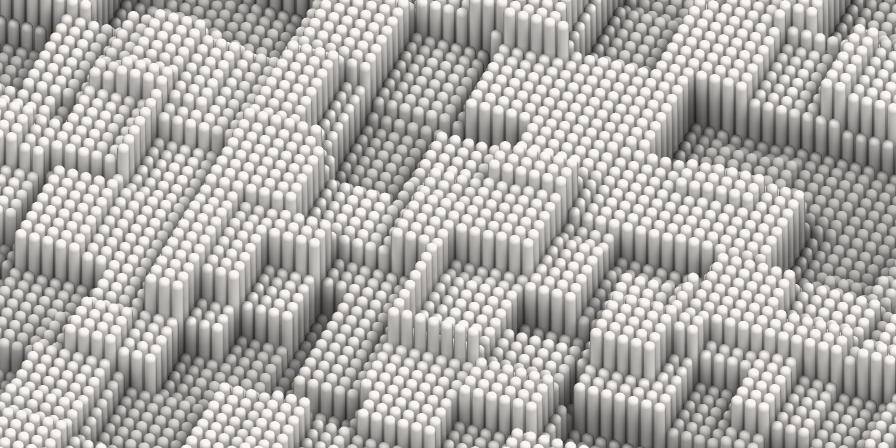
Give the GLSL for this pattern, as a Shadertoy shader.

```glsl
// Field of packed round-topped rods raised in rectangular blocks of random height.
#define COLUMN_STEP vec2(0.0297, -0.0075)
#define ROW_STEP vec2(0.0122, 0.0203)
#define ROD_RADIUS 0.0139
#define MAX_HEIGHT 0.215
#define VIEW_SIN 0.66
#define VIEW_COS 0.75
#define BLOCK_SIZE vec2(7.0, 8.0)
#define STEP_SIZE vec2(9.0, 6.0)
#define OCCLUSION 3.4
#define TINT vec3(1.0, 0.985, 0.965)
#define SAMPLES 2

float hash(vec2 p) {
    return fract(sin(dot(p, vec2(127.1, 311.7))) * 43758.55);
}

// One random value per rectangle of a staggered cellular layout
float blockNoise(vec2 cell, vec2 size, float seed) {
    vec2 q = (cell + 0.5) / size;
    q.x += hash(vec2(floor(q.y), seed));
    return hash(floor(q) + seed * 17.0);
}

// Two layers, staggered along rows and along columns
float rodHeight(vec2 cell) {
    float base = smoothstep(0.05, 0.95, blockNoise(cell, BLOCK_SIZE, 3.0));
    float extra = smoothstep(0.35, 0.8, blockNoise(cell.yx, STEP_SIZE, 8.0));
    return MAX_HEIGHT * (0.62 * base + 0.38 * extra);
}

vec2 rodBase(vec2 cell) {
    return cell.x * COLUMN_STEP + cell.y * ROW_STEP;
}

// Nearby rods that rise above a point block its ambient light
float occlusion(vec2 cell, float z, vec3 normal) {
    float sum = 0.0;
    for (int j = -2; j <= 2; j++)
    for (int i = -2; i <= 2; i++) {
        if (i == 0 && j == 0) continue;
        vec2 offset = vec2(i, j);
        vec2 ground = rodBase(offset) / vec2(1.0, VIEW_SIN);
        float dist = length(ground);
        float rise = rodHeight(cell + offset) + 0.5 * ROD_RADIUS - z;
        float facing = 0.15 + dot(ground / dist, normal.xy) + 0.3 * normal.z;
        sum += clamp(rise / (1.8 * dist), 0.0, 1.0) * max(facing, 0.0);
    }
    return exp(-OCCLUSION * sum / 24.0);
}

float shadeRod(vec2 cell, vec2 q, float height) {
    // View-space normal of the cap, or of the shaft below its equator
    float depth = sqrt(max(1.0 - dot(q, q), 0.0));
    vec3 viewNormal = vec3(q, depth);
    vec3 up = vec3(0.0, VIEW_COS, VIEW_SIN);
    bool shaft = q.y < 0.0 && (dot(q, q) > 1.0 || dot(viewNormal, up) < 0.0);
    float front = sqrt(max(1.0 - q.x * q.x, 0.0));
    if (shaft) viewNormal = vec3(q.x, -front * VIEW_SIN, front * VIEW_COS);

    // Ground-space normal: right, back, up
    vec3 back = vec3(0.0, VIEW_SIN, -VIEW_COS);
    vec3 normal = vec3(viewNormal.x, dot(viewNormal, back), dot(viewNormal, up));
    float z = height + ROD_RADIUS * normal.z;
    if (shaft) z = height + ROD_RADIUS * (q.y + front * VIEW_SIN) / VIEW_COS;

    vec3 light = normalize(vec3(0.45, -0.2, 0.85));
    float diffuse = max(dot(normal, light), 0.0);
    float shade = 0.70 + 0.14 * normal.z + 0.22 * diffuse;

    // Dark creases between rods, and less sky light deep in the field
    shade *= 0.6 + 0.4 * smoothstep(0.1, 0.75, front);
    shade *= 0.74 + 0.26 * smoothstep(0.0, 0.65, z / MAX_HEIGHT);
    return shade * occlusion(cell, z, normal);
}

// Walk rod rows from front to back; the first one covering the point is visible
float renderField(vec2 p) {
    float slope = COLUMN_STEP.y / COLUMN_STEP.x;
    float rowRise = ROW_STEP.y - ROW_STEP.x * slope;
    float reach = MAX_HEIGHT * VIEW_COS + ROD_RADIUS;
    float firstRow = floor((p.y - reach - p.x * slope) / rowRise);
    for (int k = 0; k < 12; k++) {
        float row = firstRow + float(k);
        float column = round((p.x - row * ROW_STEP.x) / COLUMN_STEP.x);
        vec2 cell = vec2(column, row);
        float height = rodHeight(cell);
        vec2 top = rodBase(cell) + vec2(0.0, height * VIEW_COS);
        vec2 q = (p - top) / ROD_RADIUS;
        bool covered = abs(q.x) < 1.0 && (q.y < 0.0 || dot(q, q) < 1.0);
        if (covered) return shadeRod(cell, q, height);
    }
    return 0.25;
}

void mainImage(out vec4 fragColor, in vec2 fragCoord) {
    // Average a small grid of samples for smooth edges
    float shade = 0.0;
    for (int j = 0; j < SAMPLES; j++)
    for (int i = 0; i < SAMPLES; i++) {
        vec2 jitter = (vec2(i, j) + 0.5) / float(SAMPLES) - 0.5;
        shade += min(renderField((fragCoord + jitter) / iResolution.y), 0.98);
    }
    shade /= float(SAMPLES * SAMPLES);
    fragColor = vec4(shade * TINT, 1.0);
}
```
